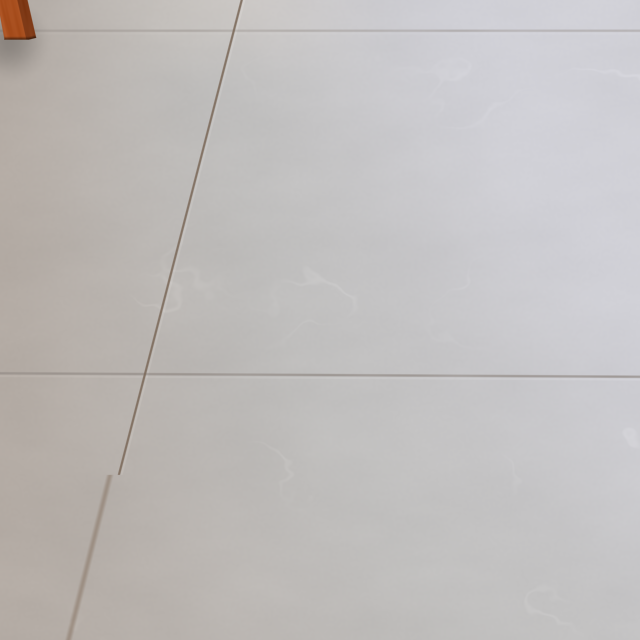
Write a Shadertoy shader that draws this texture.

```glsl
// Large pale stone floor tiles in perspective, with thin grout seams and a wooden leg in the corner.

const vec3 WARM_STONE = vec3(0.70, 0.665, 0.635);
const vec3 GREY_STONE = vec3(0.75, 0.745, 0.74);
const vec3 COOL_STONE = vec3(0.815, 0.815, 0.84);
const vec3 ROW_GROUT = vec3(0.57, 0.54, 0.52);
const vec3 SLANT_GROUT = vec3(0.49, 0.42, 0.36);
const vec3 WOOD_LIGHT = vec3(0.66, 0.31, 0.12);
const vec3 WOOD_DARK = vec3(0.40, 0.17, 0.06);

vec2 hashGradient(vec2 cell) {
    vec2 h = vec2(dot(cell, vec2(127.1, 311.7)), dot(cell, vec2(269.5, 183.3)));
    return 2.0 * fract(sin(h) * 43758.5) - 1.0;
}

float gradientNoise(vec2 p) {
    vec2 i = floor(p), f = fract(p);
    vec2 u = f * f * f * (f * (f * 6.0 - 15.0) + 10.0);
    float a = dot(hashGradient(i), f);
    float b = dot(hashGradient(i + vec2(1, 0)), f - vec2(1, 0));
    float c = dot(hashGradient(i + vec2(0, 1)), f - vec2(0, 1));
    float d = dot(hashGradient(i + vec2(1, 1)), f - vec2(1, 1));
    return mix(mix(a, b, u.x), mix(c, d, u.x), u.y);
}

float fbm(vec2 p) {
    float sum = 0.0, amplitude = 0.5;
    for (int i = 0; i < 5; i++) {
        sum += amplitude * gradientNoise(p);
        p = mat2(1.6, 1.2, -1.2, 1.6) * p + 7.3;
        amplitude *= 0.5;
    }
    return sum;
}

// Coverage of a band around zero distance
float band(float dist, float halfWidth, float soft) {
    return 1.0 - smoothstep(halfWidth - soft, halfWidth + soft, abs(dist));
}

// Signed distance to the line x = base + slope * y
float slantDistance(vec2 p, float base, float slope) {
    return (p.x - base - slope * p.y) / sqrt(1.0 + slope * slope);
}

// Warm shade at the left, cool window light at the upper right
vec3 floorLight(vec2 p) {
    float light = clamp(p.x * (0.5 + 0.7 * p.y) + 0.08, 0.0, 1.0);
    vec3 colour = mix(WARM_STONE, GREY_STONE, smoothstep(0.0, 0.5, light));
    colour = mix(colour, COOL_STONE, smoothstep(0.38, 1.0, light));
    float topGlow = smoothstep(0.85, 1.0, p.y) * band(p.x - 0.35, 0.15, 0.15);
    return colour + topGlow * vec3(0.035, 0.025, 0.015);
}

// Cloudy mottling and a few broken pale veins
float stoneVariation(vec2 p) {
    float clouds = fbm(p * vec2(4.0, 6.0) + 3.0) * 0.035;
    float streaks = fbm(p * vec2(9.0, 22.0) + 11.0) * 0.018;
    float grain = gradientNoise(p * 150.0) * 0.006;
    float ridge = fbm(p * vec2(2.6, 3.4) + 21.0);
    float patches = smoothstep(0.05, 0.3, gradientNoise(p * 5.0 + 5.0));
    float vein = band(ridge, 0.006, 0.006) * patches * 0.025;
    return clouds + streaks + grain + vein;
}

vec3 addRowSeams(vec3 colour, vec2 p, float soft) {
    for (int row = 0; row < 2; row++) {
        float depth = float(row);
        float height = mix(0.4168, 0.952, depth) - 0.0055 * p.x * (1.0 - depth);
        float dist = p.y - height;
        float wear = 0.85 + 0.4 * gradientNoise(vec2(p.x * 9.0, depth));
        float strength = mix(0.8, 0.45, depth) * wear;
        colour += 0.025 * band(dist + 0.0045, 0.0015, soft) * (1.0 - 0.6 * depth);
        colour = mix(colour, ROW_GROUT, strength * band(dist, 0.0018, max(soft, 0.0014)));
    }
    return colour;
}

// Crisp upper seam, then a shifted and blurred lower part
vec3 addSlantSeam(vec3 colour, vec2 p, float soft) {
    float upperPart = smoothstep(0.258 - soft, 0.258 + soft, p.y);
    float upperDist = slantDistance(p, 0.119, 0.2587);
    float upper = band(upperDist, 0.0017, max(soft, 0.001)) * upperPart;
    float lower = band(slantDistance(p, 0.107, 0.252), 0.0035, 0.0035) * (1.0 - upperPart);
    colour += 0.03 * band(upperDist - 0.004, 0.0015, soft) * upperPart;
    colour = mix(colour, SLANT_GROUT, 0.9 * upper);
    return mix(colour, SLANT_GROUT + 0.06, 0.6 * lower);
}

vec3 addWoodenLeg(vec3 colour, vec2 p, float soft) {
    vec2 q = vec2(p.x, 1.0 - p.y);
    float right = q.x - 0.043 - 0.23 * q.y;
    float left = 0.19 * (q.y - 0.025) - q.x;
    float foot = q.y - 0.062 + 0.25 * max(q.x - 0.045, 0.0);
    float dist = max(max(right, left), foot);
    float shadow = 1.0 - smoothstep(0.0, 0.07, length(q - vec2(0.015, 0.065)));
    colour *= 1.0 - 0.22 * shadow;
    float grain = 0.06 * gradientNoise(vec2((q.x - 0.23 * q.y) * 180.0, q.y * 12.0));
    float sideFace = smoothstep(-0.016 - soft, -0.016 + soft, right);
    vec3 wood = mix(WOOD_LIGHT, WOOD_DARK, sideFace * 0.65) + grain;
    wood *= 1.0 - 0.5 * smoothstep(-0.006, 0.0, foot);
    return mix(colour, wood, 1.0 - smoothstep(-soft, soft, dist));
}

void mainImage(out vec4 fragColor, in vec2 fragCoord) {
    vec2 p = fragCoord / iResolution.xy;
    float soft = 0.8 / iResolution.y;
    vec3 colour = floorLight(p) + stoneVariation(p);
    colour = addRowSeams(colour, p, soft);
    colour = addSlantSeam(colour, p, soft);
    colour = addWoodenLeg(colour, p, soft);
    fragColor = vec4(clamp(colour, 0.0, 1.0), 1.0);
}
```
